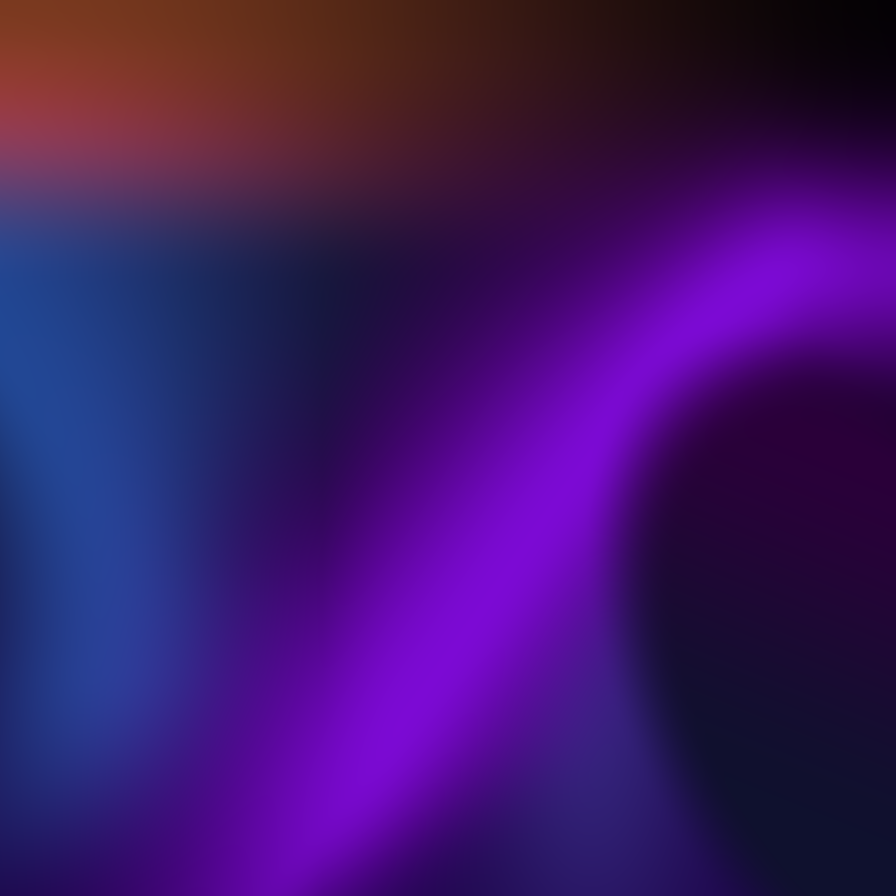
Give the GLSL for this background, as a Shadertoy shader.

```glsl
// Soft abstract backdrop: a violet wave curling around a dark hollow, with blue and amber glows.

// Colours
const vec3 INK = vec3(0.035, 0.01, 0.05);
const vec3 FLOOR_INDIGO = vec3(0.11, 0.02, 0.28);
const vec3 AMBER = vec3(0.46, 0.22, 0.10);
const vec3 ROSE = vec3(0.20, 0.03, 0.13);
const vec3 BLUE = vec3(0.13, 0.28, 0.58);
const vec3 INDIGO = vec3(0.20, 0.14, 0.48);
const vec3 PURPLE = vec3(0.46, 0.00, 0.72);
const vec3 VIOLET = vec3(0.485, 0.04, 0.83);
const vec3 HOLLOW_NAVY = vec3(0.06, 0.065, 0.18);
const vec3 HOLLOW_PLUM = vec3(0.165, 0.00, 0.225);

// Wave crest: start and end in x, height, and bend of its lower tail
const vec2 CREST_SPAN = vec2(0.20, 0.92);
const float CREST_HEIGHT = 0.70;
const float TAIL_BEND = 5.0;
const float TAIL_START = 0.36;

// Hollow: a sheared ellipse
const vec2 HOLLOW_CENTER = vec2(0.961, 0.206);
const vec2 HOLLOW_RADIUS = vec2(0.241, 0.345);
const float HOLLOW_SHEAR = 0.35;
const float SHEAR_PIVOT = 0.297;
const vec2 HOLLOW_EDGE = vec2(0.88, 1.28);

// Indigo glow at the foot of the wave
const vec2 FOOT_CENTER = vec2(0.66, 0.20);
const vec2 FOOT_RADIUS = vec2(0.13, 0.28);

float bell(float d, float width) {
    float t = d / width;
    return exp(-t * t);
}

// Approximate signed distance to the crest, positive above it
float crestDistance(vec2 p) {
    float span = CREST_SPAN.y - CREST_SPAN.x;
    float t = clamp((p.x - CREST_SPAN.x) / span, 0.0, 1.0);
    float tail = max(TAIL_START - p.x, 0.0);
    float height = CREST_HEIGHT * t * t * (3.0 - 2.0 * t) - TAIL_BEND * tail * tail;
    float slope = CREST_HEIGHT * 6.0 * t * (1.0 - t) / span + 2.0 * TAIL_BEND * tail;
    return (p.y - height) / sqrt(1.0 + slope * slope);
}

// Wide falloff above the crest, tight falloff below it
float waveGlow(vec2 p) {
    float d = crestDistance(p);
    float outer = mix(0.23, 0.125, smoothstep(0.35, 0.80, p.x));
    float inner = mix(0.09, 0.13, smoothstep(0.0, 0.20, p.y));
    float ends = smoothstep(-0.05, 0.45, p.x) * (1.0 - 0.14 * smoothstep(0.85, 1.0, p.x));
    return bell(d, d > 0.0 ? outer : inner) * ends;
}

// Curved streak along the left side, spreading towards its top
float blueGlow(vec2 p) {
    float rise = p.y - 0.30;
    float d = p.x - (0.125 - 1.3 * rise * rise);
    float right = mix(0.15, 0.48, smoothstep(0.35, 0.85, p.y));
    float ends = smoothstep(-0.06, 0.26, p.y) * (1.0 - smoothstep(0.70, 0.92, p.y));
    return bell(d, d > 0.0 ? right : 0.15) * ends;
}

vec3 warmGlow(vec2 p) {
    float amber = (1.0 - smoothstep(0.0, 1.05, p.x)) * smoothstep(0.68, 0.95, p.y);
    float rose = bell(p.y - 0.85 + 0.1 * p.x, 0.085) * bell(p.x, 0.48);
    return AMBER * amber + ROSE * rose;
}

float hollowMask(vec2 p) {
    p.x += HOLLOW_SHEAR * (p.y - SHEAR_PIVOT);
    float radius = length((p - HOLLOW_CENTER) / HOLLOW_RADIUS);
    return 1.0 - smoothstep(HOLLOW_EDGE.x, HOLLOW_EDGE.y, radius);
}

void mainImage(out vec4 fragColor, in vec2 fragCoord) {
    vec2 p = fragCoord / iResolution.xy;

    // Dark ground with the blue streak and the warm top
    vec3 color = mix(FLOOR_INDIGO, INK, smoothstep(0.0, 0.75, p.y));
    color *= 1.0 - 0.7 * smoothstep(0.75, 1.0, p.y);
    color = mix(color, BLUE, blueGlow(p));
    color += warmGlow(p);

    // Foot glow and the wave
    vec2 foot = (p - FOOT_CENTER) / FOOT_RADIUS;
    color = mix(color, INDIGO, exp(-dot(foot, foot)));
    float wave = waveGlow(p);
    color = mix(color, mix(PURPLE, VIOLET, wave * wave), wave);

    // Dark hollow, navy below and plum above
    float plum = smoothstep(0.10, 0.55, p.y + 0.4 * (p.x - 0.85));
    color = mix(color, mix(HOLLOW_NAVY, HOLLOW_PLUM, plum), hollowMask(p));

    fragColor = vec4(clamp(color, 0.0, 1.0), 1.0);
}
```
